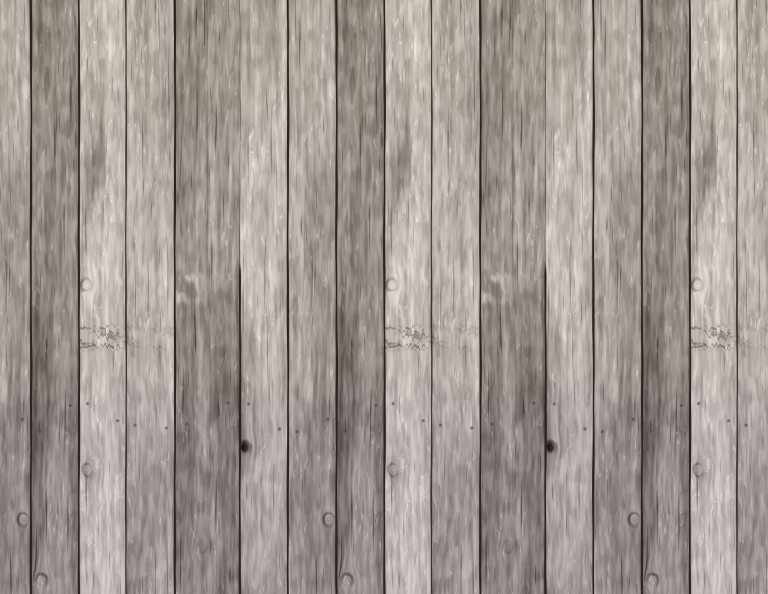
Give the GLSL for this texture, as a Shadertoy shader.

```glsl
// Weathered grey wooden planks: a group of six vertical boards repeated across.
#define TILE 0.3978        // width of one group, in canvas widths
#define SHIFT 0.1015       // start of the first full group, in groups
#define SEAM 0.0031        // half width of the gaps
#define GRAIN 0.25         // contrast of the fibres
#define BLOTCH 0.13        // contrast of the broad weathering
#define CRACK 0.17         // depth of the drying cracks
#define KNOT 0.019         // knot radius
#define GAP_COLOR vec3(0.16, 0.14, 0.13)
#define RUST_COLOR vec3(0.32, 0.23, 0.20)

// Per board: left edge, tone, knot height, knot place across the board
const vec4 BOARDS[6] = vec4[6](
    vec4(0.000, 0.58, 0.046, 0.22), vec4(0.157, 0.73, 0.406, 0.17),
    vec4(0.311, 0.69, -1.00, 0.50), vec4(0.471, 0.575, 0.154, 0.43),
    vec4(0.684, 0.695, 0.480, 0.10), vec4(0.841, 0.645, 0.245, 0.85));

vec3 hash3(vec2 p) {
    vec3 q = vec3(dot(p, vec2(127.1, 311.7)), dot(p, vec2(269.5, 183.3)), dot(p, vec2(419.2, 371.9)));
    return fract(sin(q) * 43758.5);
}

// Cellular noise: x = blended cell value, y = nearest distance, z = nearest cell value
vec3 cells(vec2 p) {
    vec2 base = floor(p), f = p - base;
    float sum = 0.0, weight = 0.0, nearest = 9.0, id = 0.0;
    for (int j = -1; j <= 1; j++)
    for (int i = -1; i <= 1; i++) {
        vec2 o = vec2(i, j);
        vec3 h = hash3(base + o);
        vec2 r = o + h.xy - f;
        float d = dot(r, r), w = exp(-6.0 * d);
        sum += w * h.z;
        weight += w;
        if (d < nearest) { nearest = d; id = h.z; }
    }
    return vec3(sum / weight, sqrt(nearest), id);
}

// Spindle-shaped flecks in a share of the cells
float flecks(vec2 p, float radius, float share) {
    vec3 c = cells(p);
    return smoothstep(radius, radius * 0.2, c.y) * step(1.0 - share, c.z);
}

float band(float lo, float hi, float soft, float x) {
    return smoothstep(lo - soft, lo + soft, x) * (1.0 - smoothstep(hi - soft, hi + soft, x));
}

void mainImage(out vec4 fragColor, in vec2 fragCoord) {
    vec2 p = fragCoord / (iResolution.x * TILE) - vec2(SHIFT, 0.0);
    float px = 1.0 / (iResolution.x * TILE);
    float v = p.y;
    float u = fract(p.x + 0.0007 * sin(v * 7.0) + 0.0004 * sin(v * 23.0));

    // Find the board and the place on it
    int id = 0;
    for (int i = 1; i < 6; i++) if (u >= BOARDS[i].x) id = i;
    vec4 board = BOARDS[id];
    float right = id < 5 ? BOARDS[id + 1].x : 1.0;
    float width = right - board.x, x = u - board.x, across = x / width;
    float seed = float(id) * 17.37;

    // Knot, with the fibres bending around it
    float knotY = board.z + (id == 1 && v > 0.7 ? 0.605 : 0.0);
    vec2 k = vec2(x - board.w * width, v - knotY);
    float kd = length(k * vec2(1.0, 0.8)) / KNOT;
    float gx = x - 0.8 * k.x * exp(-0.4 * kd * kd);
    gx += 0.002 * sin(v * 5.0 + seed) + 0.0008 * sin(v * 17.0 + seed * 2.0);

    // Broad weathering and fibres, from wide to hair-thin
    float blotch = cells(vec2(gx * 15.0, v * 2.0) + seed).x - 0.5;
    float smudge = cells(vec2(x * 40.0, v * 22.0) + seed).x - 0.5;
    float coarse = cells(vec2(gx * 60.0, v * 2.6) + seed).x - 0.5;
    float fine = cells(vec2(gx * 110.0, v * 7.0) + seed).x - 0.5;
    float hair = cells(vec2(gx * 170.0, v * 26.0) + seed).x - 0.5;
    float tone = board.y + BLOTCH * blotch + 0.09 * smudge;
    tone += GRAIN * (0.28 * coarse + 0.45 * fine + 0.42 * hair);
    tone += 0.012 * sin(gx * 260.0 + 9.0 * blotch + 2.0 * sin(v * 3.0 + seed));
    tone += 0.015 - 0.05 * smoothstep(1.1, 0.4, v) * (id == 1 ? 0.3 : 1.0);

    // Patched board: split upper half, pale block, darker lower half
    if (id == 3) {
        float upper = smoothstep(1.035, 1.05, v);
        float side = smoothstep(0.49, 0.51, across);
        tone += upper * mix(-0.005, 0.05, side);
        tone += (0.10 + 0.25 * smudge) * band(0.95, 1.044, 0.008, v + 0.02 * fine) * (1.0 - 0.7 * side);
        tone -= 0.07 * upper * smoothstep(0.004, 0.001, abs(x - 0.5 * width));
    }

    // Damp stains along left edges, and a grey smear on the palest board
    float damp = smoothstep(0.085, 0.0, x + 0.05 * coarse) * band(0.42, 0.95, 0.14, v + 0.2 * coarse);
    if (id == 0 || id == 4) tone -= (id == 0 ? 0.12 : 0.18) * damp;
    if (id == 1) tone -= 0.11 * band(0.15, 0.55, 0.15, across + 0.5 * coarse) * band(1.24, 1.48, 0.07, v + 0.2 * coarse);

    // Long drying cracks, short nicks, ragged pale scratches, cross cuts
    tone -= CRACK * flecks(vec2(gx * 62.0, v * 1.8) + seed, 0.24, 0.20);
    tone -= 0.8 * CRACK * flecks(vec2(gx * 85.0, v * 6.0) + seed + 5.0, 0.28, 0.12);
    tone += 0.10 * flecks(vec2(x * 75.0 + 3.0 * smudge, v * 20.0 + 2.0 * fine) + seed + 9.0, 0.38, 0.11);
    if (id == 1 || id == 2) {
        float cuts = flecks(vec2(x * 9.0 + seed, v * 72.0 + 14.0 * x + 2.0 * fine), 0.55, 0.55);
        tone -= (id == 1 ? 0.22 : 0.07) * band(0.80, 0.88, 0.01, v) * cuts;
    }

    // Knot outline, growth rings and heart
    float ring = smoothstep(0.4, 0.0, abs(kd - 0.85 + 0.5 * smudge));
    float heart = smoothstep(0.9, 0.4, kd);
    float ringDepth = 0.13 + 0.09 * sin(atan(k.y, k.x) + seed);
    tone += (id == 3 ? 0.3 : 1.0) * (heart * (0.03 + 0.03 * sin(kd * 14.0)) - ringDepth * ring);
    if (id == 4) tone -= 0.38 * heart;

    // Grey with a warmer cast toward the top
    float warmth = smoothstep(0.2, 1.8, v);
    vec3 color = vec3(tone) - mix(vec3(0.0, 0.030, 0.043), vec3(0.0, 0.027, 0.062), warmth);

    // Rusty nail marks
    float side = sign(across - 0.5);
    float nailY = 0.575 + 0.05 * sin(float(id) * 2.3 + side);
    float nail = length(vec2((abs(across - 0.5) - 0.32) * width, v - nailY));
    color = mix(color, RUST_COLOR, 0.6 * smoothstep(0.008, 0.002, nail));

    // Gaps between boards, with shaded edges
    float edge = min(x, right - u);
    int gap = x < right - u ? id : (id + 1) % 6;
    float open = gap == 4 ? mix(1.0, 0.3, smoothstep(1.04, 1.1, v)) : (gap == 2 ? 0.75 : 1.0);
    float gapWidth = SEAM * open * (1.0 + 0.2 * sin(v * 11.0 + float(gap) * 2.0));
    color -= 0.09 * open * exp(-edge / 0.006);
    color = mix(color, GAP_COLOR, (0.4 + 0.6 * open) * smoothstep(0.6 * px, -0.6 * px, edge - gapWidth));
    fragColor = vec4(clamp(color, 0.0, 1.0), 1.0);
}
```
